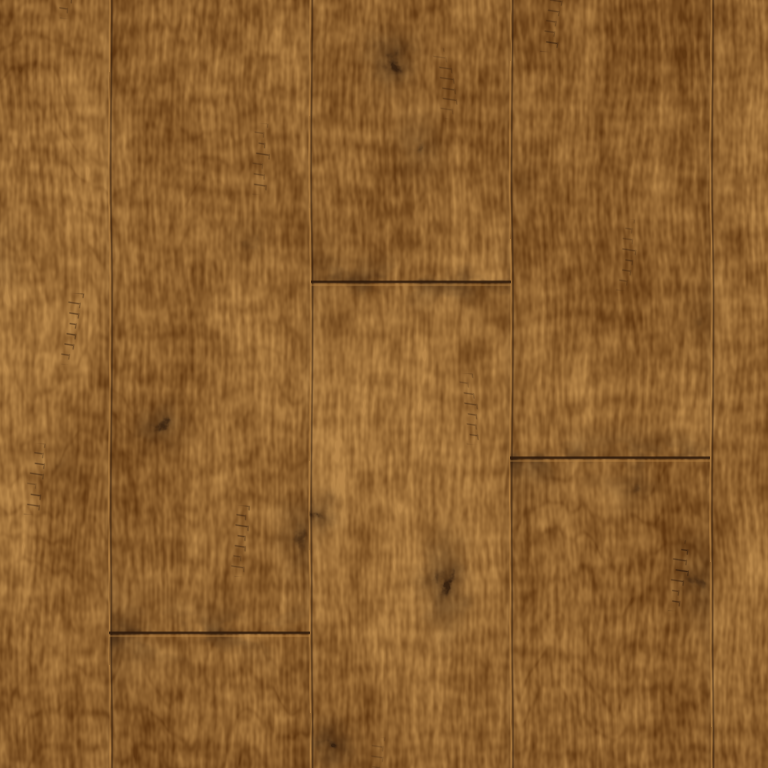
Write a WebGL 2 fragment shader that draws this texture.

```glsl
#version 300 es
precision highp float;
// Stained hardwood floor: staggered vertical planks with grain, knots and scraped chatter marks.
uniform vec2 u_resolution;
out vec4 fragColor;

#define PLANK_WIDTH 0.261
#define PLANK_LENGTH 2.2
#define FIRST_SEAM 0.1425
#define KNOT_STEP 0.21
#define CHATTER_STEP 0.36
#define TICK_STEP 0.0135
#define MOTTLE 0.5
#define FIBRE 0.55
#define DARK_STAIN vec3(0.430, 0.265, 0.100)
#define LIGHT_STAIN vec3(0.690, 0.500, 0.265)
#define BURN vec3(0.170, 0.095, 0.040)
#define BEVEL vec3(0.740, 0.530, 0.270)

vec2 hash2(vec2 p) {
    vec3 q = fract(p.xyx * vec3(0.1031, 0.1030, 0.0973));
    q += dot(q, q.yzx + 33.33);
    return fract((q.xx + q.yz) * q.zy);
}

float cornerSlope(vec2 cell, vec2 offset) {
    float angle = 6.2832 * hash2(cell).x;
    return dot(vec2(cos(angle), sin(angle)), offset);
}

float gradientNoise(vec2 p) {
    vec2 i = floor(p), f = p - i, e = vec2(1, 0);
    vec2 u = f * f * f * (f * (f * 6.0 - 15.0) + 10.0);
    return mix(mix(cornerSlope(i, f), cornerSlope(i + e, f - e), u.x),
               mix(cornerSlope(i + e.yx, f - e.yx), cornerSlope(i + 1.0, f - 1.0), u.x), u.y);
}

float fbm(vec2 p) {
    float sum = 0.0, amplitude = 1.0;
    for (int i = 0; i < 4; i++) {
        sum += amplitude * gradientNoise(p);
        p = p * 2.03 + 17.3;
        amplitude *= 0.5;
    }
    return sum;
}

// Soft-edged band of the given half width.
float band(float d, float halfWidth) {
    float pixel = 1.0 / u_resolution.y;
    return 1.0 - smoothstep(halfWidth - pixel, halfWidth + pixel, abs(d));
}

// Tone of the bare wood: 0 is dark stain, 1 is light stain.
float woodTone(vec2 p, vec2 seed) {
    vec2 warped = p + 0.012 * vec2(gradientNoise(p * vec2(9, 5)), gradientNoise(p * 11.0 + 5.0));
    float tone = 0.57 + 0.22 * (seed.x - 0.5);
    tone += MOTTLE * fbm(warped * vec2(9, 4));
    tone += 0.30 * gradientNoise(warped * vec2(42, 2.5));
    tone += 0.32 * gradientNoise(warped * vec2(16, 62) + 3.0);
    tone += FIBRE * gradientNoise(warped * vec2(170, 24));
    tone += 0.25 * gradientNoise(p * vec2(210, 95));
    // Faint arched growth rings
    float arch = p.y * 17.0 + 1.8 * fbm(p * vec2(9, 3) + 8.0);
    float ring = pow(0.5 + 0.5 * sin(6.2832 * arch), 8.0);
    return tone - 0.22 * seed.y * ring;
}

// Dark knots with a smoky halo drawn out along the grain.
float knots(vec2 p, vec2 id) {
    float burn = 0.0, cell = floor(p.y / KNOT_STEP);
    vec2 ragged = 0.016 * vec2(fbm(p * 34.0 + id * 7.0), fbm(p * 30.0 + 40.0));
    for (float j = -1.0; j <= 1.0; j++) {
        vec2 key = vec2(cell + j, id.x * 13.0 + id.y * 5.0) + 61.0;
        vec2 r = hash2(key), kind = hash2(key + 29.0);
        vec2 d = p - vec2(r.x * PLANK_WIDTH, (cell + j + r.y) * KNOT_STEP) + ragged;
        d.y *= mix(0.4, 1.1, kind.y);
        float d2 = dot(d, d), strength = kind.x * kind.x;
        burn += strength * (0.42 * exp(-d2 / 0.0007) + 0.65 * exp(-d2 / 0.00003));
    }
    return burn;
}

// Ladders of short scraped ticks, each ending in a small hook.
float chatter(vec2 p, vec2 id) {
    float cell = floor(p.y / CHATTER_STEP);
    vec2 key = vec2(cell, id.x * 7.0 + id.y * 3.0) + 90.0;
    vec2 r = hash2(key), kind = hash2(key + 11.0);
    vec2 q = p - vec2((0.1 + 0.75 * r.x) * PLANK_WIDTH, (cell + 0.25 + 0.5 * r.y) * CHATTER_STEP);
    q.x += (kind.x - 0.5) * 0.35 * q.y;
    float slot = q.y + 0.15 * q.x, k = floor(slot / TICK_STEP);
    vec2 tick = hash2(key + k * 3.7);
    float dx = q.x - 0.008 * (tick.x - 0.5), dy = slot - (k + 0.5) * TICK_STEP;
    float size = 0.004 + 0.005 * tick.y;
    float mark = band(dy, 0.0008) * band(dx, size);
    mark = max(mark, 0.8 * band(dx - size, 0.0007) * band(dy + 0.002, 0.0035));
    return mark * (0.25 + 0.55 * kind.y) * (0.5 + 0.5 * tick.x) * band(q.y, 0.046);
}

void main() {
    vec2 uv = gl_FragCoord.xy / u_resolution.y;
    // Plank layout: even columns, end joints staggered by column
    float across = uv.x - FIRST_SEAM + 0.002 * gradientNoise(vec2(uv.y * 5.0, 2.5));
    float column = floor(across / PLANK_WIDTH);
    float joint = 0.176 + 0.8 * column - 0.343 * column * column;
    float row = floor((uv.y - joint) / PLANK_LENGTH);
    vec2 id = vec2(column, row);
    vec2 p = vec2(across, uv.y - joint) - id * vec2(PLANK_WIDTH, PLANK_LENGTH);
    vec2 seed = hash2(id + 23.0);

    // Wood, slightly darker toward the canvas edges
    vec2 centred = gl_FragCoord.xy / u_resolution - 0.5;
    float tone = woodTone(p + seed * 40.0, seed) + 0.06 - 0.45 * dot(centred, centred);
    vec3 color = mix(DARK_STAIN, LIGHT_STAIN, clamp(tone, -0.2, 1.15));

    // Signed distances to the nearest seam and end joint
    float seam = p.x < 0.5 * PLANK_WIDTH ? p.x : p.x - PLANK_WIDTH;
    float end = p.y < 0.5 * PLANK_LENGTH ? p.y : p.y - PLANK_LENGTH;
    float patches = smoothstep(-0.15, 0.45, fbm(uv * vec2(16, 22)));
    float burn = knots(p, id) + chatter(p, id);
    burn += 0.12 * exp(-abs(seam) / 0.005) + 0.5 * patches * exp(-abs(end) / 0.016);
    burn += 0.4 * seed.y * exp(-length(vec2(p.x, end)) / 0.035);
    color = mix(color, BURN, clamp(burn, 0.0, 0.85));

    // Worn bevels: bright edge beside a thin shadow
    float wear = 0.6 + 0.6 * gradientNoise(vec2(uv.y * 24.0, column * 9.0));
    color = mix(color, BURN, 0.50 * band(seam - 0.0025, 0.0011));
    color = mix(color, BEVEL, clamp(wear, 0.2, 0.9) * band(seam, 0.0011));
    color = mix(color, BEVEL, 0.45 * band(end + 0.0042, 0.0010));
    color = mix(color, BURN, 0.85 * band(end, 0.0016));
    fragColor = vec4(color, 1.0);
}
```
